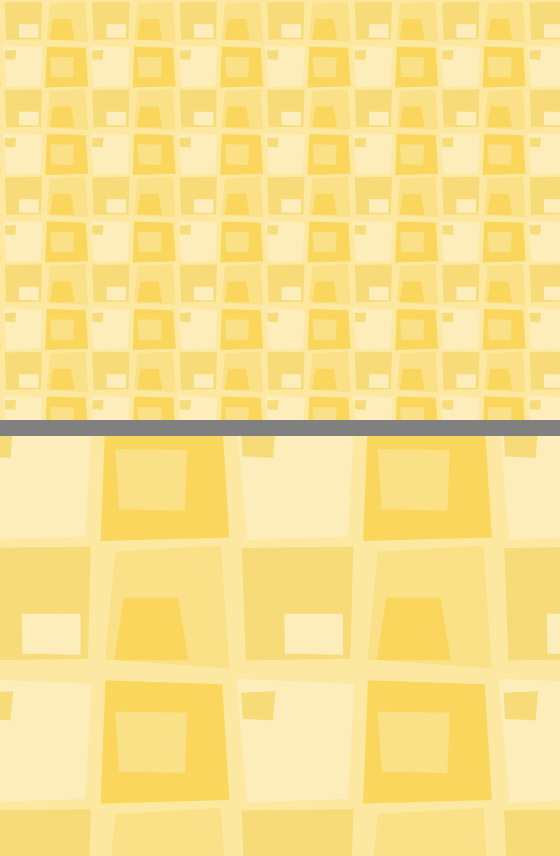
Top: the whole. Bottom: its middle third, enlarged.
A Shadertoy shader for this pattern:

```glsl
const float CANVAS_HEIGHT = 576.0;       // design units from top to bottom
const float TILE = 120.0;                // repeat size: 4.8 down, 6.4 across at 4:3
const vec2 TILE_START = vec2(2.0, 1.0);  // seam placed inside the grout

const vec3 GROUT = vec3(0.99, 0.91, 0.63);
const vec3 CREAM = vec3(0.99, 0.93, 0.73);
const vec3 LEMON = vec3(0.98, 0.88, 0.53);
const vec3 STRAW = vec3(0.97, 0.86, 0.47);
const vec3 GOLD  = vec3(0.98, 0.84, 0.36);

// Signed distance to the line a-b, positive on its outer side (y points down)
float edgeDistance(vec2 p, vec2 a, vec2 b) {
    vec2 along = normalize(b - a);
    return dot(p - a, vec2(along.y, -along.x));
}

// Convex quad, corners clockwise from the top left
float quadDistance(vec2 p, vec2 a, vec2 b, vec2 c, vec2 d) {
    return max(max(edgeDistance(p, a, b), edgeDistance(p, b, c)),
               max(edgeDistance(p, c, d), edgeDistance(p, d, a)));
}

// Lay a flat colour over the base with a one-pixel soft edge
void paint(inout vec3 base, vec3 tint, float dist, float pixel) {
    base = mix(base, tint, clamp(0.5 - dist / pixel, 0.0, 1.0));
}

void mainImage(out vec4 fragColor, in vec2 fragCoord) {
    float pixel = CANVAS_HEIGHT / iResolution.y;
    vec2 p = vec2(fragCoord.x, iResolution.y - fragCoord.y) * pixel;
    vec2 q = mod(p - TILE_START, TILE) + TILE_START;
    vec3 color = GROUT;

    // Upper left: straw block with a cream window
    paint(color, STRAW, quadDistance(q, vec2(6.5, 3.2), vec2(57.5, 2.6),
                                     vec2(56.2, 53.8), vec2(8.4, 54.6)), pixel);
    paint(color, CREAM, quadDistance(q, vec2(26.0, 33.2), vec2(52.8, 33.3),
                                     vec2(52.8, 52.0), vec2(26.2, 51.5)), pixel);

    // Upper right: lemon block with a gold trapezoid
    paint(color, LEMON, quadDistance(q, vec2(68.7, 4.8), vec2(117.0, 2.0),
                                     vec2(120.8, 58.2), vec2(64.0, 54.2)), pixel);
    paint(color, GOLD, quadDistance(q, vec2(72.6, 26.0), vec2(97.4, 26.0),
                                    vec2(102.2, 54.6), vec2(68.2, 54.4)), pixel);

    // Lower left: cream block with a straw chip
    paint(color, CREAM, quadDistance(q, vec2(4.0, 63.0), vec2(58.0, 65.2),
                                     vec2(55.0, 118.0), vec2(8.8, 119.4)), pixel);
    paint(color, STRAW, quadDistance(q, vec2(6.2, 69.3), vec2(22.0, 68.7),
                                     vec2(20.8, 82.0), vec2(6.9, 81.3)), pixel);

    // Lower right: gold block with a lemon window
    paint(color, GOLD, quadDistance(q, vec2(64.2, 63.7), vec2(117.6, 65.5),
                                    vec2(120.8, 118.4), vec2(62.0, 120.0)), pixel);
    paint(color, LEMON, quadDistance(q, vec2(68.7, 78.0), vec2(101.6, 78.5),
                                     vec2(100.5, 106.0), vec2(70.5, 105.6)), pixel);

    fragColor = vec4(color, 1.0);
}
```
